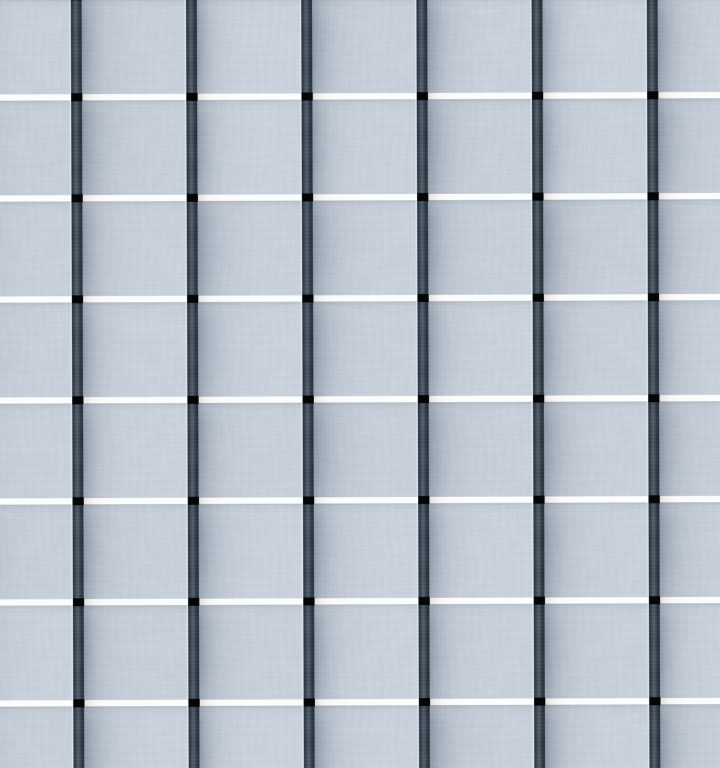
A Shadertoy shader for this pattern:

```glsl
// A grid of woven blue-grey panels divided by dark upright slats and thin white rails.
// Repeated cells carry a slat profile, a soft cast shadow and black knots at crossings;
// layered sines make the weave and cellular noise mottles the cloth.

// Lengths are fractions of the canvas height.
const float ASPECT = 0.9375;
const vec2 PERIOD = vec2(0.15, 0.1315);
const vec2 ORIGIN = vec2(0.1010, 0.0843);
const float SLAT_TILT = 0.0035;
const float RAIL_TILT = 0.0035;
const float SLAT_HALF = 0.0070;
const float RAIL_HALF = 0.0041;
const vec2 KNOT_HALF = vec2(0.0071, 0.0052);
const float LIP_HALF = 0.0011;
const float SHADOW_REACH = 0.0190;
const float SHADOW_STRENGTH = 0.72;
const float THREADS = 200.0;
const float WEAVE_DEPTH = 0.011;
const float MOTTLE_DEPTH = 0.022;

const vec3 CLOTH = vec3(0.785, 0.818, 0.858);
const vec3 SHADE = vec3(0.46, 0.51, 0.57);
const vec3 SLAT_DARK = vec3(0.16, 0.20, 0.24);
const vec3 SLAT_LIGHT = vec3(0.31, 0.36, 0.41);
const vec3 RAIL = vec3(0.985, 0.987, 0.99);
const vec3 RAIL_WARM = vec3(0.84, 0.81, 0.78);
const vec3 LIP = vec3(0.87, 0.89, 0.92);
const vec3 KNOT = vec3(0.02, 0.025, 0.03);
const float TAU = 6.28318;

vec2 hash2(vec2 p) {
    vec2 q = vec2(dot(p, vec2(127.1, 311.7)), dot(p, vec2(269.5, 183.3)));
    return fract(sin(q) * 43758.5);
}

// Distance to the nearest scattered point.
float cellular(vec2 p) {
    vec2 base = floor(p);
    float nearest = 2.0;
    for (int y = -1; y <= 1; y++) {
        for (int x = -1; x <= 1; x++) {
            vec2 cell = base + vec2(x, y);
            nearest = min(nearest, length(cell + hash2(cell) - p));
        }
    }
    return nearest;
}

// Antialiased strip around zero.
float strip(float d, float halfWidth, float aa) {
    return 1.0 - smoothstep(halfWidth - aa, halfWidth + aa, abs(d));
}

// Crossed threads with a slow drift in their strength.
float weave(vec2 p) {
    vec2 thread = sin(TAU * THREADS * p + 0.8 * sin(p.yx * 61.0));
    vec2 slub = sin(p * 517.0 + 1.7 * sin(p.yx * 43.0));
    return 0.5 * (thread.x + thread.y) + 0.35 * (slub.x + slub.y);
}

vec3 clothColor(vec2 p, float fromSlat, float belowRail, vec2 cell) {
    vec2 vary = hash2(cell);
    float v = belowRail / PERIOD.y;

    // Cast shadow, weaker where light enters beneath the rail.
    float reach = SHADOW_REACH * mix(0.85, 1.2, vary.x);
    float fall = exp(-max(fromSlat, 0.0) / reach);
    float body = mix(0.70, 1.0, smoothstep(0.02, 0.25, v));
    body *= mix(1.0, 0.82, smoothstep(0.55, 1.0, v));
    vec3 col = mix(CLOTH, SHADE, SHADOW_STRENGTH * fall * body);

    // Narrow shade directly beneath the rail.
    col *= 1.0 - 0.10 * exp(-max(belowRail - RAIL_HALF, 0.0) / 0.004);

    // Thread texture, mottling and small differences between panels.
    float mottle = 0.6 * cellular(p * 38.0) + 0.4 * cellular(p * 130.0) - 0.45;
    col += WEAVE_DEPTH * weave(p) + MOTTLE_DEPTH * mottle;
    return col + 0.012 * (vary.y - 0.5);
}

vec3 slatColor(float across, float y) {
    float ridge = exp(-pow((across + 0.0008) / 0.0036, 2.0));
    vec3 col = mix(SLAT_DARK, SLAT_LIGHT, ridge);
    return col + 0.014 * sin(TAU * THREADS * y) + 0.012 * sin(y * 143.0);
}

void mainImage(out vec4 fragColor, in vec2 fragCoord) {
    vec2 p = fragCoord / iResolution.xy * vec2(ASPECT, 1.0);
    float aa = 0.8 / iResolution.y;

    // Slightly skewed grid, measured from the nearest slat and rail.
    vec2 grid = p - ORIGIN;
    grid += vec2(SLAT_TILT * (p.y - 0.5), -RAIL_TILT * grid.x);
    vec2 cell = floor(grid / PERIOD);
    vec2 local = grid - cell * PERIOD;
    vec2 d = local - PERIOD * step(0.5 * PERIOD, local);

    vec3 col = clothColor(p, local.x - SLAT_HALF, PERIOD.y - local.y, cell);

    // Pale lip along the left side of each slat.
    col = mix(col, LIP, 0.8 * strip(d.x + SLAT_HALF + LIP_HALF, LIP_HALF, aa));

    // White rail, warm where it emerges from the slat shadow.
    float warm = exp(-max(local.x - SLAT_HALF, 0.0) / 0.008);
    col = mix(col, mix(RAIL, RAIL_WARM, 0.8 * warm), strip(d.y, RAIL_HALF, aa));

    // Slat and the black knot at each crossing.
    col = mix(col, slatColor(d.x, p.y), strip(d.x, SLAT_HALF, aa));
    float knot = strip(d.x - 0.0004, KNOT_HALF.x, aa) * strip(d.y, KNOT_HALF.y, aa);
    col = mix(col, KNOT, knot);

    fragColor = vec4(clamp(col, 0.0, 1.0), 1.0);
}
```
